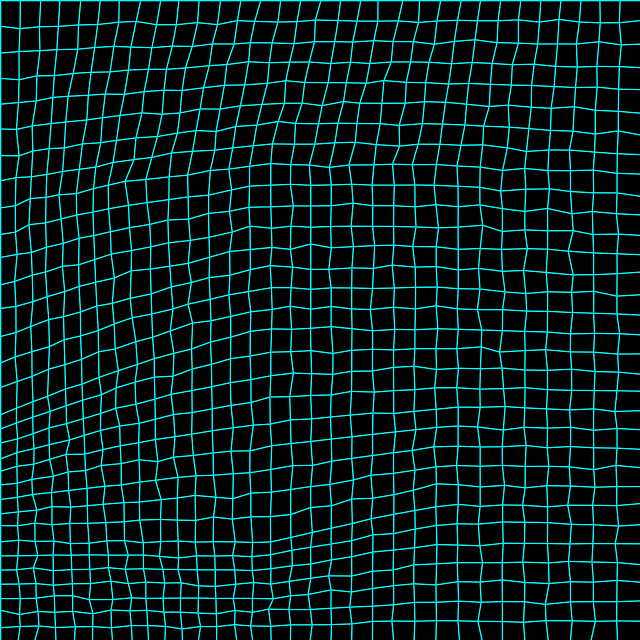
Reproduce this pattern procedurally as a WebGL 1 fragment shader.

```glsl
precision highp float;
// Warped wire grid: thin cyan polylines over black, pulled out of square by broad tents and small kinks.

uniform vec2 u_resolution;

#define CELLS 32.0
#define LINE_WIDTH 0.0021
#define EDGE_SOFTNESS 0.8
#define LINE_COLOR vec3(0.0, 1.0, 1.0)
#define BACK_COLOR vec3(0.0)
#define LEFT_SAG 4.3
#define LOWER_SAG 1.9
#define RIGHT_SAG 0.55
#define SIDE_PULL 1.5
#define SIDE_SHEAR 0.6
#define KINK 0.14

vec2 hash2(vec2 p) {
    vec2 s = vec2(dot(p, vec2(127.1, 311.7)), dot(p, vec2(269.5, 183.3)));
    return fract(sin(s) * 43758.5453);
}

// Linear peak of height one with separate spreads before and after its centre
float tent(float x, float centre, float before, float after) {
    float d = x - centre;
    return max(0.0, 1.0 - max(-d / before, d / after));
}

// Broad displacement of lattice position q, in cells, with y running down
vec2 warp(vec2 q) {
    float bow = max(0.0, 1.0 - pow((q.x - 16.0) / 16.0, 2.0));
    float topLean = clamp(q.y / 8.0, 0.0, 1.0);
    float shear = topLean * clamp((20.0 - q.y) / 12.0, -1.0, 1.0);
    float dx = -SIDE_PULL * bow * topLean
             - SIDE_SHEAR * tent(q.x, 7.0, 7.0, 8.0) * shear;

    float middle = tent(q.y, 16.0, 16.0, 16.0);
    float dy = LEFT_SAG * pow(tent(q.x, 0.0, 14.0, 15.0), 1.15) * middle
             + 0.4 * middle
             + LOWER_SAG * tent(q.x, 14.5, 14.5, 9.0) * tent(q.y, 25.0, 9.0, 7.0)
             + RIGHT_SAG * tent(q.x, 32.0, 9.0, 9.0) * tent(q.y, 6.0, 6.0, 22.0);
    return vec2(dx, dy);
}

// Canvas position of a lattice node, in cells; the outer border stays straight
vec2 nodePosition(vec2 node) {
    vec2 h = hash2(node) * 2.0 - 1.0;
    vec2 inside = step(0.5, node) * step(node, vec2(CELLS - 0.5));
    vec2 halfLine = vec2(0.5 * LINE_WIDTH * CELLS);
    return node + warp(node) + KINK * h * h * h * inside + halfLine;
}

float segmentDistance(vec2 p, vec2 a, vec2 b) {
    vec2 ab = b - a;
    float t = clamp(dot(p - a, ab) / dot(ab, ab), 0.0, 1.0);
    return length(p - a - ab * t);
}

void main() {
    vec2 uv = gl_FragCoord.xy / u_resolution;
    vec2 p = vec2(uv.x, 1.0 - uv.y) * CELLS;

    // Undo the broad warp to find the surrounding lattice cell
    vec2 q = p;
    for (int i = 0; i < 9; i++) {
        q = p - warp(q);
    }
    vec2 base = floor(q);

    // Nearest edge among the neighbouring nodes
    float d = 10.0;
    for (int j = -1; j <= 1; j++) {
        for (int i = -1; i <= 1; i++) {
            vec2 node = base + vec2(float(i), float(j));
            vec2 a = nodePosition(node);
            d = min(d, segmentDistance(p, a, nodePosition(node + vec2(1.0, 0.0))));
            d = min(d, segmentDistance(p, a, nodePosition(node + vec2(0.0, 1.0))));
        }
    }

    // Antialiased stroke in canvas units
    float pixel = EDGE_SOFTNESS / min(u_resolution.x, u_resolution.y);
    float ink = clamp((0.5 * LINE_WIDTH - d / CELLS) / pixel + 0.5, 0.0, 1.0);
    gl_FragColor = vec4(mix(BACK_COLOR, LINE_COLOR, ink), 1.0);
}
```
